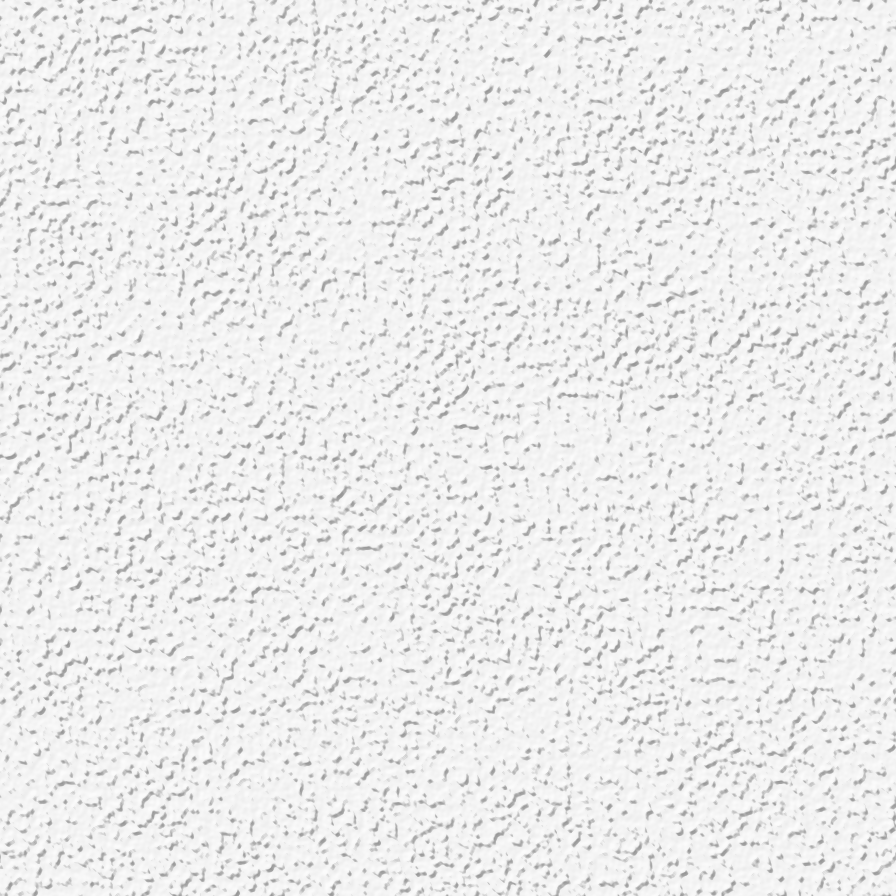
Write a three.js fragment shader that draws this texture.

```glsl
// White stucco wall: clustered grains stand out of a nearly flat coat of plaster.
// A noise height field is marched toward a light at the upper left, which gives
// short soft shadows at the lower right of each grain and a faint lit relief.

varying vec2 vUv;

const vec3 WALL = vec3(0.954);
const vec3 SHADOW = vec3(0.58);
const vec3 LIT = vec3(0.985);

const vec2 TO_LIGHT = vec2(-0.6, 0.8);
const float SHADOW_REACH = 0.0045;   // length of a cast shadow
const float SHADOW_FALL = 0.2;       // height a shadow loses over its reach
const int SHADOW_STEPS = 3;

const float GRAIN_FREQ = 88.0;
const float CRUMB_FREQ = 172.0;
const float CRUMB_AMOUNT = 0.5;
const float GRAIN_FOOT = 0.05;       // noise level where a grain begins
const float GRAIN_TOP = 0.50;        // noise level where it flattens out
const float RELIEF = 0.065;          // shading strength of the plaster coat

const float PATCH_FREQ = 9.0;
const float CLUSTER_FREQ = 27.0;
const float CLUSTER_AMOUNT = 0.27;

const mat2 TURN = mat2(0.8, 0.6, -0.6, 0.8);

// Unit gradient with a random direction for each lattice point
vec2 randomDirection(vec2 cell) {
  vec3 q = fract(vec3(cell.xyx) * vec3(0.1031, 0.1030, 0.0973));
  q += dot(q, q.yzx + 33.33);
  float angle = 6.28318 * fract((q.x + q.y) * q.z);
  return vec2(cos(angle), sin(angle));
}

float gradientNoise(vec2 p) {
  vec2 cell = floor(p);
  vec2 f = fract(p);
  vec2 w = f * f * f * (f * (f * 6.0 - 15.0) + 10.0);
  vec2 right = vec2(1.0, 0.0);
  vec2 up = vec2(0.0, 1.0);
  float a = dot(randomDirection(cell), f);
  float b = dot(randomDirection(cell + right), f - right);
  float c = dot(randomDirection(cell + up), f - up);
  float d = dot(randomDirection(cell + 1.0), f - 1.0);
  return mix(mix(a, b, w.x), mix(c, d, w.x), w.y);
}

// Slow variation that makes grains crowd in some places and thin out in others
float clustering(vec2 p) {
  return CLUSTER_AMOUNT * (gradientNoise(p * PATCH_FREQ + 40.0)
                         + gradientNoise(TURN * p * CLUSTER_FREQ + 70.0));
}

float roughness(vec2 p) {
  return gradientNoise(p * GRAIN_FREQ + 11.0)
       + CRUMB_AMOUNT * gradientNoise(TURN * p * CRUMB_FREQ + 230.0);
}

float grainHeight(float level) {
  return smoothstep(GRAIN_FOOT, GRAIN_TOP, level);
}

void main() {
  float cluster = clustering(vUv);
  float here = roughness(vUv);
  float height = grainHeight(here + cluster);

  // March toward the light, keeping the deepest shadow and the mean slope
  float shadow = 0.0;
  float slope = 0.0;
  for (int i = 1; i <= SHADOW_STEPS; i++) {
    float t = float(i) / float(SHADOW_STEPS);
    float there = roughness(vUv + TO_LIGHT * SHADOW_REACH * t);
    float blocker = grainHeight(there + cluster) - SHADOW_FALL * t;
    shadow = max(shadow, blocker - height);
    slope += (there - here) / float(SHADOW_STEPS);
  }

  vec3 color = mix(WALL, SHADOW, shadow) - RELIEF * slope;
  gl_FragColor = vec4(min(color, LIT), 1.0);
}
```
